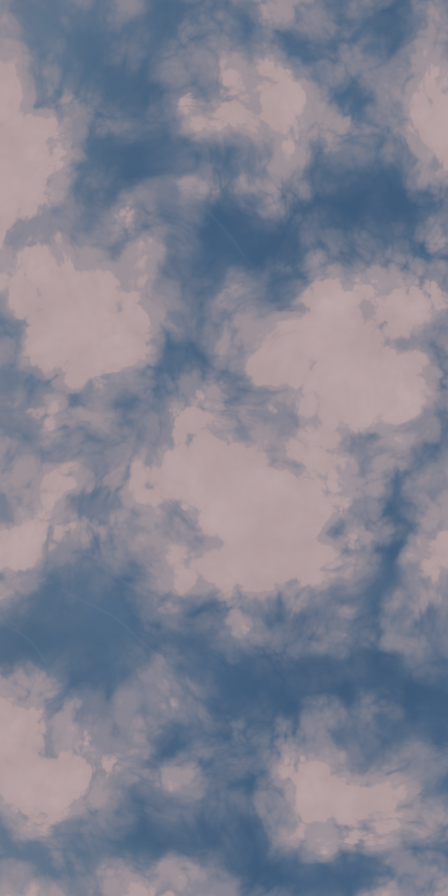
Reproduce this texture procedurally as a Shadertoy shader.

```glsl
// Dusky pink cumulus clouds drifting over a muted blue sky.
// Scattered blobs are roughened by fractal and cellular noise, then
// painted as stacked translucent sheets, from soft veil to crisp core.

const vec3 DEEP_SKY = vec3(0.265, 0.375, 0.495);
const vec3 HAZY_SKY = vec3(0.40, 0.48, 0.56);
const vec3 VEIL_GREY = vec3(0.46, 0.485, 0.555);
const vec3 CLOUD_PINK = vec3(0.755, 0.645, 0.635);
const int SHEETS = 5;

vec2 hash2(vec2 p) {
    vec3 q = fract(p.xyx * vec3(0.1031, 0.1030, 0.0973));
    q += dot(q, q.yzx + 33.33);
    return fract((q.xx + q.yz) * q.zy);
}

float valueNoise(vec2 p) {
    vec2 cell = floor(p), f = fract(p);
    vec2 s = f * f * f * (f * (f * 6.0 - 15.0) + 10.0);
    float low = mix(hash2(cell).x, hash2(cell + vec2(1, 0)).x, s.x);
    float high = mix(hash2(cell + vec2(0, 1)).x, hash2(cell + vec2(1, 1)).x, s.x);
    return mix(low, high, s.y);
}

// Fractal noise centred on zero
float fbm(vec2 p, int octaves) {
    float sum = 0.0, amp = 0.5;
    for (int i = 0; i < octaves; i++) {
        sum += amp * (valueNoise(p) - 0.5);
        p = mat2(1.6, 1.2, -1.2, 1.6) * p + 17.3;
        amp *= 0.5;
    }
    return sum;
}

// Squared distance to the nearest jittered cell point
float cellular(vec2 p) {
    vec2 cell = floor(p);
    float nearest = 2.0;
    for (int j = -1; j <= 1; j++)
    for (int i = -1; i <= 1; i++) {
        vec2 id = cell + vec2(i, j);
        vec2 d = id + hash2(id) - p;
        nearest = min(nearest, dot(d, d));
    }
    return nearest;
}

// Rounded cauliflower bumps
float billows(vec2 p) {
    float sum = 0.0, amp = 0.5;
    for (int i = 0; i < 4; i++) {
        sum += amp * (0.28 - cellular(p));
        p = p * 2.1 + 9.7;
        amp *= 0.55;
    }
    return sum;
}

// Signed depth inside large blobs on a staggered, jittered grid
float cloudBodies(vec2 p) {
    float depth = -1.0;
    for (int j = -1; j <= 1; j++) {
        float row = floor(p.y) + float(j);
        float shift = 0.5 * mod(row, 2.0);
        for (int i = -1; i <= 1; i++) {
            vec2 id = vec2(floor(p.x + shift) + float(i), row);
            vec2 jitter = hash2(id + 41.0) - 0.5;
            vec2 centre = id + 0.5 + 0.45 * jitter - vec2(shift, 0.0);
            float radius = mix(0.24, 0.50, hash2(id + 73.0).x);
            depth = max(depth, radius - length((p - centre) * vec2(0.88, 1.08)));
        }
    }
    return depth;
}

// Thin diagonal cirrus threads
float cirrus(vec2 p) {
    vec2 along = mat2(0.8, 0.6, -0.6, 0.8) * p + 0.12 * fbm(p * 3.0, 3);
    float ridge = 1.0 - abs(2.0 * valueNoise(along * vec2(2.0, 13.0)) - 1.0);
    return pow(ridge, 14.0) * smoothstep(0.45, 0.8, valueNoise(p * 4.0 + 5.0));
}

vec3 skyColour(vec2 p) {
    float haze = smoothstep(0.5, -0.1, p.x + 0.5 * fbm(p * 2.0, 3));
    vec3 sky = mix(DEEP_SKY, HAZY_SKY, 0.75 * haze);
    return sky + 0.07 * fbm(p * 4.0 + 3.0, 5) + 0.03 * cirrus(p);
}

vec3 paintClouds(vec3 colour, vec2 p) {
    vec2 warp = vec2(fbm(p * 4.0, 4), fbm(p * 4.0 + 31.0, 4));
    vec2 q = p + 0.16 * warp;
    float puff = billows(q * 9.0);
    float density = cloudBodies(q * 2.0) - 0.03
                  + 0.60 * fbm(p * 5.0 + 12.0, 6) + 0.55 * puff;
    for (int k = 0; k < SHEETS; k++) {
        float t = float(k) / float(SHEETS - 1);
        float torn = 0.30 * fbm(p * 14.0 + 7.0 * float(k), 5);
        float level = mix(-0.22, 0.12, t);
        float softness = mix(0.24, 0.035, sqrt(t));
        float cover = smoothstep(level - softness, level + softness, density + torn);
        colour = mix(colour, mix(VEIL_GREY, CLOUD_PINK, t), 0.5 * cover);
    }
    // Gentle glow and mottling within the thick parts
    float core = smoothstep(0.0, 0.35, density);
    return colour + core * (0.025 + 0.06 * fbm(p * 12.0, 5) + 0.04 * puff);
}

void mainImage(out vec4 fragColor, in vec2 fragCoord) {
    vec2 p = fragCoord / iResolution.x;
    fragColor = vec4(paintClouds(skyColour(p), p), 1.0);
}
```
